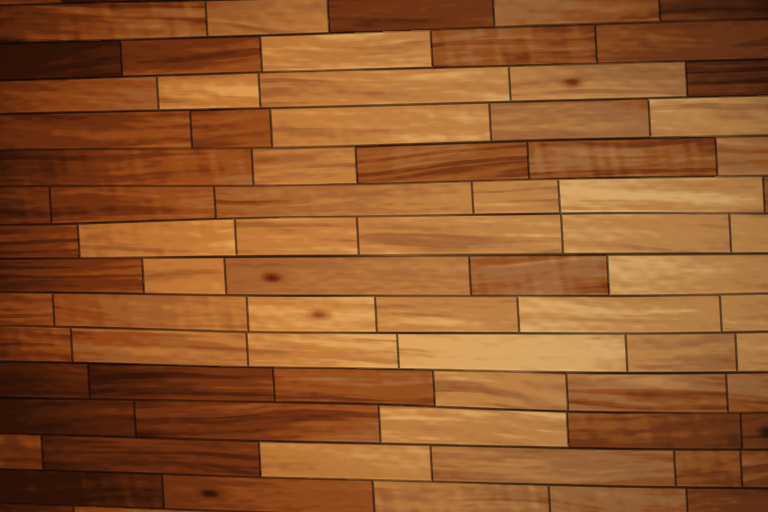
A WebGL 2 fragment shader for this texture:

```glsl
#version 300 es
precision highp float;

uniform vec2 u_resolution;
out vec4 fragColor;

const float ROWS = 13.8;
const float PLANK_LENGTH = 0.345;

float hash(vec2 p) {
    return fract(sin(dot(p, vec2(127.1, 311.7))) * 43758.5453);
}

float noise(vec2 p) {
    vec2 i = floor(p), f = fract(p);
    f = f * f * (3.0 - 2.0 * f);
    return mix(mix(hash(i), hash(i + vec2(1, 0)), f.x),
               mix(hash(i + vec2(0, 1)), hash(i + vec2(1, 1)), f.x), f.y);
}

float fbm(vec2 p) {
    float sum = 0.0, amp = 0.53;
    for (int i = 0; i < 4; i++) {
        sum += amp * noise(p);
        p = p * 2.03 + 17.3;
        amp *= 0.5;
    }
    return sum;
}

// Position of a butt joint along its row, in plank lengths
float jointAt(float index, float row) {
    return index + 0.64 * (hash(vec2(index, row + 40.0)) - 0.5)
         + hash(vec2(row, 9.0));
}

// Returns plank index and the distances to its left and right ends
vec3 plankAt(float x, float row) {
    float u = x / PLANK_LENGTH;
    float index = floor(u - hash(vec2(row, 9.0)) + 0.5);
    if (u < jointAt(index, row)) index -= 1.0;
    return vec3(index, (u - jointAt(index, row)) * PLANK_LENGTH,
                (jointAt(index + 1.0, row) - u) * PLANK_LENGTH);
}

vec3 woodColor(float t) {
    vec3 c = mix(vec3(0.22, 0.09, 0.035), vec3(0.32, 0.145, 0.06), smoothstep(-0.12, 0.07, t));
    c = mix(c, vec3(0.45, 0.21, 0.085), smoothstep(0.05, 0.23, t));
    c = mix(c, vec3(0.59, 0.31, 0.12), smoothstep(0.25, 0.43, t));
    c = mix(c, vec3(0.63, 0.39, 0.21), smoothstep(0.43, 0.56, t));
    c = mix(c, vec3(0.75, 0.49, 0.25), smoothstep(0.56, 0.77, t));
    return mix(c, vec3(0.87, 0.64, 0.37), smoothstep(0.78, 1.02, t));
}

// Signed tone variation of the wood fibres; seed differs per plank
float grain(vec2 p, float seed) {
    vec2 q = p + vec2(seed * 37.0, seed * 91.0);
    q.y += (seed - 0.5) * 0.09 * p.x + 0.025 * (noise(q * vec2(5.0, 14.0)) - 0.5);
    float broad = fbm(q * vec2(3.5, 42.0)) - 0.5;
    float fibre = noise(q * vec2(14.0, 190.0)) - 0.5;
    float pores = noise(q * vec2(55.0, 165.0)) - 0.5;
    float figure = sin(q.y * 230.0 + 9.0 * noise(q * vec2(4.0, 18.0)));
    float streak = smoothstep(0.60, 0.85, noise(q * vec2(3.0, 85.0)));
    float strength = 0.55 + 0.7 * fract(seed * 17.0);
    return strength * (0.42 * broad + 0.10 * fibre + 0.025 * figure - 0.15 * streak)
         + 0.08 * pores;
}

// Cross-grain shimmer
float ripple(vec2 p, float seed) {
    float bands = noise(vec2(p.x * 75.0 + 12.0 * p.y, p.y * 18.0 + seed * 50.0)) - 0.5;
    return 0.16 * bands * smoothstep(0.72, 0.95, fract(seed * 29.0));
}

float knot(vec2 p, float seed) {
    vec2 d = (p - vec2(0.05 + 0.1 * seed, 0.035)) / vec2(0.018, 0.008);
    return exp(-dot(d, d)) * step(0.93, fract(seed * 53.0));
}

float seam(float dist, float width, float pixel) {
    return 1.0 - smoothstep(width * 0.3, width + pixel, dist);
}

void main() {
    vec2 uv = gl_FragCoord.xy / u_resolution;
    vec2 p = gl_FragCoord.xy / u_resolution.y;
    float pixel = 1.0 / u_resolution.y;

    // Rows fan out gently towards the right
    float y = (p.y - 0.42) / (0.96 + 0.065 * p.x) + 0.42;
    float v = y * ROWS + 0.22 * noise(vec2(p.x * 1.7, y * 9.0));
    float row = floor(v), across = fract(v);
    vec3 plank = plankAt(p.x + 0.004 * across, row);
    float seed = hash(vec2(plank.x + 3.0, row * 1.7 + 11.0));
    vec2 local = vec2(plank.y, across / ROWS);

    // Plank tone under a soft central light
    vec2 fromLight = (uv - vec2(0.59, 0.51)) * vec2(1.0, 0.78);
    float light = 0.76 - 1.55 * dot(fromLight, fromLight);
    float tone = light + 0.66 * (seed - 0.5) + grain(local, seed) + ripple(local, seed);
    tone -= 0.55 * knot(local, seed);
    vec3 color = woodColor(tone);

    // Warmer on the left, more neutral on the right
    color *= mix(vec3(1.06, 0.96, 0.78), vec3(0.96, 1.02, 1.10), smoothstep(0.0, 0.9, uv.x));
    color *= 1.0 - 0.75 * pow(dot(fromLight, fromLight), 1.3);

    // Joints with uneven depth and a faint lit lower edge
    float rowGap = min(across, 1.0 - across) / ROWS;
    float endGap = min(plank.y, plank.z);
    float depth = 0.35 + 0.55 * noise(vec2(p.x * 5.0, floor(v + 0.5) * 7.3));
    float gap = max(seam(rowGap, 0.0021, pixel) * depth, seam(endGap, 0.0018, pixel) * 0.62);
    float rim = smoothstep(0.002, 0.004, local.y) * (1.0 - smoothstep(0.004, 0.008, local.y));
    color *= 1.0 + 0.05 * rim;
    color = mix(color, color * 0.12 + vec3(0.03, 0.012, 0.005), gap);
    fragColor = vec4(clamp(color, 0.0, 1.0), 1.0);
}
```
